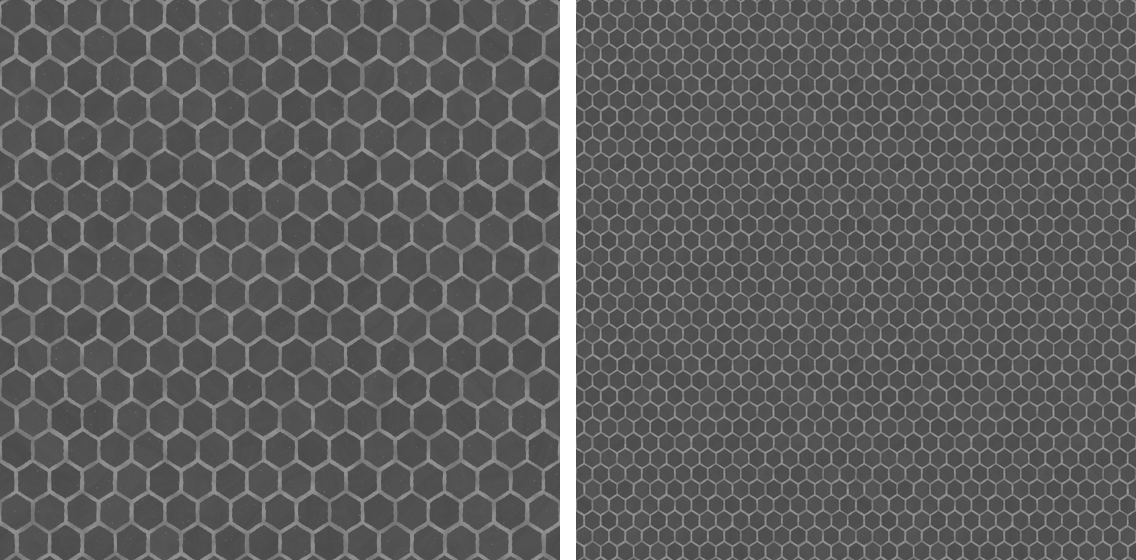
Left: one tile. Right: repeated 2 by 2.
Give the GLSL for this pattern, as a Shadertoy shader.

```glsl
// Dark hexagonal floor tiles, 17 across and 18 staggered rows, set in pale grout.
// A hexagon distance per tile cuts the joints; hashed offsets and layered sines
// make them uneven, and wrapping cellular noise adds mottling, grain and specks.

const float TAU = 6.2831853;
const vec2 REPEATS = vec2(17.0, 18.0);
const float ROW_ORIGIN = 0.54;      // height of the first row centre, in rows
const float JOINT_HALF = 0.058;     // half the joint width, in tile widths
const vec3 TILE_COLOR = vec3(0.315);
const vec3 GROUT_DARK = vec3(0.465);
const vec3 GROUT_LIGHT = vec3(0.565);

vec2 hash2(vec2 p) {
    vec3 q = fract(p.xyx * vec3(0.1031, 0.1030, 0.0973));
    q += dot(q, q.yzx + 33.33);
    return fract((q.xx + q.yz) * q.zy);
}

// Distance to the nearest scattered point; wraps over the unit square.
float cellular(vec2 uv, float count) {
    vec2 p = uv * count;
    vec2 base = floor(p);
    float nearest = 2.0;
    for (int j = -1; j <= 1; j++) {
        for (int i = -1; i <= 1; i++) {
            vec2 cell = base + vec2(i, j);
            vec2 point = cell + hash2(mod(cell, count) + count);
            nearest = min(nearest, length(p - point));
        }
    }
    return nearest;
}

// Smoky streaks from warped sines with whole-number frequencies.
float smudges(vec2 uv) {
    vec2 p = uv * TAU;
    p += 0.35 * sin(p.yx * vec2(3.0, 4.0) + vec2(1.3, 4.1));
    p += 0.12 * sin(p.yx * vec2(11.0, 9.0) + vec2(2.7, 0.6));
    float broad = sin(5.0 * p.x + 3.0 * p.y) * sin(4.0 * p.y - 7.0 * p.x + 1.0);
    float fine = sin(19.0 * p.x - 13.0 * p.y) * sin(16.0 * p.y + 9.0 * p.x + 2.0);
    return 0.6 * broad + 0.4 * fine;
}

// Nearest tile centre: xy is the offset from it, zw its wrapped index.
vec4 hexCell(vec2 uv) {
    vec2 p = uv * REPEATS - vec2(0.0, ROW_ORIGIN);
    vec4 best = vec4(0.0);
    float bestDist = 1e3;
    for (int k = 0; k < 2; k++) {
        float odd = float(k);
        float row = 2.0 * floor((p.y - odd) * 0.5 + 0.5) + odd;
        float col = floor(p.x - 0.5 * odd + 0.5);
        vec2 offset = p - vec2(col + 0.5 * odd, row);
        float dist = length(offset * vec2(1.0, 0.866));
        if (dist < bestDist) {
            bestDist = dist;
            offset.y *= REPEATS.x / REPEATS.y;
            best = vec4(offset, mod(vec2(col, row), REPEATS));
        }
    }
    return best;
}

// Distance inward from the edge of a slightly tall, pointy-top hexagon.
float hexInset(vec2 p) {
    float pitch = REPEATS.x / REPEATS.y;
    vec2 normal = normalize(vec2(pitch / 3.0, 0.5));
    p = abs(p);
    return min(0.5 - p.x, dot(vec2(0.0, pitch * 2.0 / 3.0) - p, normal));
}

// Hand-cut irregularity of a tile edge.
float edgeWobble(vec2 p, vec2 seed) {
    vec2 phase = seed * TAU;
    vec2 slow = sin(p * vec2(9.0, 11.0) + phase);
    vec2 quick = sin(p.yx * vec2(31.0, 37.0) + phase.yx * 3.0);
    return 0.009 * slow.x * slow.y + 0.007 * quick.x * quick.y;
}

// Sparse pale flecks, each kept inside its own grid cell.
float specks(vec2 uv, float count, float pixel) {
    vec2 p = uv * count;
    vec2 cell = mod(floor(p), count);
    vec2 kind = hash2(cell + 71.0);
    vec2 center = 0.25 + 0.5 * hash2(cell + 193.0);
    float radius = mix(0.05, 0.11, kind.y);
    float soft = pixel * count * 0.7;
    float dot = 1.0 - smoothstep(radius - soft, radius + soft, length(fract(p) - center));
    return dot * step(kind.x, 0.09) * mix(0.4, 1.0, kind.y);
}

void mainImage(out vec4 fragColor, in vec2 fragCoord) {
    vec2 uv = fragCoord / iResolution.xy;
    float pixel = 1.0 / min(iResolution.x, iResolution.y);

    // Tile shape, nudged and worn individually
    vec4 cell = hexCell(uv);
    vec2 seed = hash2(cell.zw + 11.0);
    vec2 tone = hash2(cell.zw + 47.0);
    float inset = hexInset(cell.xy + 0.026 * (seed - 0.5));
    inset += edgeWobble(cell.xy, seed) + 0.012 * (tone.y - 0.5);
    float soft = max(0.7 * pixel * REPEATS.x, 0.012);
    float tileMask = smoothstep(JOINT_HALF - soft, JOINT_HALF + soft, inset);

    // Surface tones
    float grain = cellular(uv, 190.0) - 0.45;
    float smoke = smudges(uv);
    vec3 tile = TILE_COLOR + 0.024 * (tone.x - 0.5) + 0.013 * smoke + 0.014 * grain;
    tile += 0.13 * specks(uv, 96.0, pixel);
    float mottle = smoothstep(0.1, 0.85, cellular(uv, 31.0));
    vec3 grout = mix(GROUT_LIGHT, GROUT_DARK, mottle) + 0.03 * grain + 0.01 * smoke;

    fragColor = vec4(mix(grout, tile, tileMask), 1.0);
}
```
